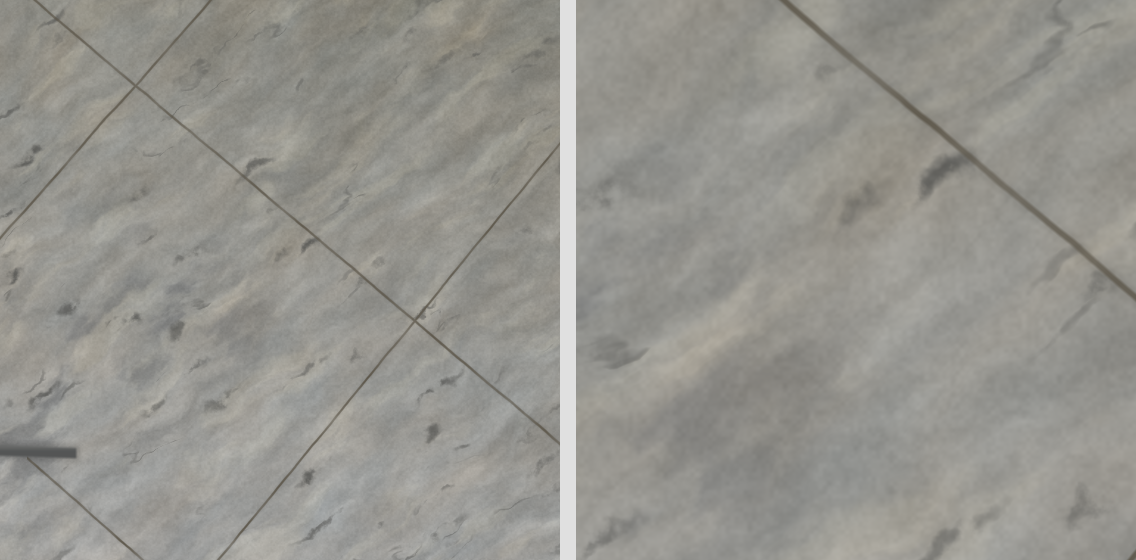
Left, the full canvas; right, a detail of the centre.
Give the GLSL for this texture, as a Shadertoy shader.

```glsl
float hash(vec2 p) {
    vec3 q = fract(p.xyx * vec3(0.1031, 0.1030, 0.0973));
    q += dot(q, q.yzx + 33.33);
    return fract((q.x + q.y) * q.z);
}

float noise(vec2 p) {
    vec2 i = floor(p), f = fract(p);
    f = f * f * (3.0 - 2.0 * f);
    return mix(mix(hash(i), hash(i + vec2(1, 0)), f.x),
               mix(hash(i + vec2(0, 1)), hash(i + vec2(1, 1)), f.x), f.y);
}

float fbm(vec2 p) {
    float sum = 0.0, amp = 0.52;
    for (int i = 0; i < 5; i++) {
        sum += amp * noise(p);
        p = mat2(1.6, 1.2, -1.2, 1.6) * p + 7.3;
        amp *= 0.5;
    }
    return sum;
}

// Ragged dark flecks, one per occupied cell, stretched along the grain
float flecks(vec2 q, vec2 cell, float density) {
    float mask = 0.0;
    vec2 id = floor(q / cell);
    for (int y = -1; y <= 1; y++)
    for (int x = -1; x <= 1; x++) {
        vec2 c = id + vec2(x, y) + 40.0;
        float present = step(hash(c + 3.1), density);
        vec2 jitter = 0.2 + 0.6 * vec2(hash(c + 11.7), hash(c + 23.9));
        vec2 r = q - (c - 40.0 + jitter) * cell;
        float size = hash(c + 5.3);
        vec2 extent = cell * vec2(mix(0.12, 0.42, size), mix(0.12, 0.06, size));
        float strength = mix(0.4, 1.0, hash(c + 31.3));
        float spot = 1.0 - smoothstep(0.3, 1.4, length(r / extent));
        mask = max(mask, present * strength * spot);
    }
    return mask;
}

// Distance to the tile joints, with a slight perspective convergence
float jointDistance(vec2 p) {
    float u = (0.573 + 1.133 * p.x - p.y) / (1.0488 - 0.087 * p.x);
    float v = (p.y + 0.8435 * p.x - 1.0513) / (0.8258 + 0.0445 * p.x);
    float du = abs(u - round(u)) * 0.69;
    float dv = abs(v - round(v)) * 0.65;
    if (v < -0.5 && p.x < 0.049) dv = 1.0;   // covered by the bar
    return min(du, dv);
}

float barDistance(vec2 p) {
    vec2 r = abs(p - vec2(0.03, 0.194 - 0.035 * (p.x - 0.05))) - vec2(0.103, 0.006);
    return length(max(r, 0.0)) + min(max(r.x, r.y), 0.0) - 0.003;
}

void mainImage(out vec4 fragColor, in vec2 fragCoord) {
    vec2 p = fragCoord / iResolution.xy;
    float px = 1.0 / iResolution.y;

    // Grain coordinates: x along the streaks, y across them
    vec2 q = vec2(dot(p, vec2(0.79, 0.61)), dot(p, vec2(-0.61, 0.79)));
    vec2 warp = vec2(fbm(p * 7.0), fbm(p * 7.0 + 19.0)) - 0.5;
    vec2 fine = vec2(fbm(p * 38.0 + 4.0), fbm(p * 38.0 + 51.0)) - 0.5;
    vec2 g = q + 0.06 * warp + 0.010 * fine;

    // Light falls off toward the warm upper right
    float shade = clamp(p.y * 0.85 + p.x * 0.15, 0.0, 1.0);
    vec3 color = mix(vec3(0.632, 0.632, 0.624), vec3(0.545, 0.537, 0.500), shade);

    // Long streaks, pale bands and faint tinted clouds
    color += 0.12 * (fbm(g * vec2(7.0, 24.0)) - 0.5);
    color += 0.11 * (fbm(g * vec2(22.0, 60.0) + 9.0) - 0.5);
    float pale = smoothstep(0.54, 0.74, fbm(g * vec2(8.0, 27.0) + 33.0));
    color += pale * vec3(0.044, 0.040, 0.028);
    color += (fbm(g * vec2(8.0, 18.0) + 71.0) - 0.5) * vec3(0.045, 0.010, -0.025);

    // Smoky blue-grey belt with denser veining
    float belt = exp(-pow((q.y - 0.17) / 0.14, 2.0)) * (1.0 - smoothstep(0.5, 0.75, q.x));
    float smoke = smoothstep(0.48, 0.72, fbm(g * vec2(12.0, 26.0) + 15.0));
    color = mix(color, vec3(0.43, 0.435, 0.44), smoke * (0.10 + 0.52 * belt));

    // Flecks and thin broken veins
    vec2 ragged = q + 0.035 * warp + 0.030 * fine;
    float dark = flecks(ragged, vec2(0.14, 0.085), 0.30 + 0.20 * belt);
    dark = max(dark, 0.7 * flecks(ragged + 0.37, vec2(0.075, 0.05), 0.13));
    float ridge = abs(fbm(g * vec2(5.0, 15.0) + 47.0) - 0.5);
    float broken = smoothstep(0.55, 0.70, fbm(g * vec2(9.0, 14.0) + 83.0));
    dark = max(dark, 0.45 * broken * (1.0 - smoothstep(0.002, 0.030, ridge)));
    dark *= smoothstep(0.25, 0.58, fbm(p * 60.0));
    color = mix(color, vec3(0.33, 0.33, 0.32), 0.80 * dark);

    // Fine speckle
    color += 0.030 * (noise(p * 190.0) - 0.5) + 0.026 * (noise(p * 380.0) - 0.5);

    // Joints: soft soiled edge around a thin, unevenly worn line
    float joint = jointDistance(p + 0.004 * warp + 0.0015 * fine);
    float wear = 0.50 + 0.45 * noise(p * 32.0);
    color *= 1.0 - 0.05 * (1.0 - smoothstep(0.001, 0.007, joint));
    float line = 1.0 - smoothstep(0.0006, 0.0026 + px * 0.5, joint);
    color = mix(color, vec3(0.36, 0.335, 0.285), line * wear);

    // Dark bar with a soft lower edge and a faint shadow
    float bar = barDistance(p);
    color *= 1.0 - 0.12 * (1.0 - smoothstep(0.0, 0.014, bar));
    vec3 barColor = mix(vec3(0.33, 0.335, 0.335), vec3(0.40, 0.405, 0.40),
                        smoothstep(0.193, 0.203, p.y));
    color = mix(color, barColor, 1.0 - smoothstep(-0.003, 0.002 + px, bar));

    fragColor = vec4(clamp(color, 0.0, 1.0), 1.0);
}
```
